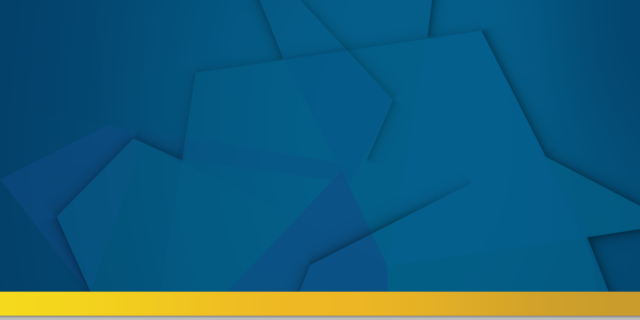
A Shadertoy shader for this background:

```glsl
// Overlapping translucent blue paper panels with soft creases, above a gold
// band on a grey strip. Panels are convex quads given by half-planes; each
// crease is a one-sided shadow that fades away from a line segment.

// Signed distance to the line a-b, positive on its left side
float leftOf(vec2 p, vec2 a, vec2 b) {
    vec2 along = normalize(b - a);
    return dot(p - a, vec2(-along.y, along.x));
}

// Coverage of a convex quad with counter-clockwise corners
float quad(vec2 p, vec2 a, vec2 b, vec2 c, vec2 d) {
    float inside = min(min(leftOf(p, a, b), leftOf(p, b, c)),
                       min(leftOf(p, c, d), leftOf(p, d, a)));
    float px = 1.0 / iResolution.y;
    return smoothstep(-px, px, inside);
}

// Light left after a shadow cast to the left of segment a-b
float crease(vec2 p, vec2 a, vec2 b, float strength) {
    float side = leftOf(p, a, b);
    float len = length(b - a);
    float t = dot(p - a, b - a) / len;
    float ends = smoothstep(-0.01, 0.01, t) * smoothstep(-0.01, 0.01, len - t);
    float px = 1.0 / iResolution.y;
    float falloff = exp(-max(side, 0.0) / 0.016) * smoothstep(-px, px, side);
    return 1.0 - strength * ends * falloff;
}

vec3 panels(vec2 p) {
    vec3 teal = vec3(0.01, 0.37, 0.52);
    vec3 azure = vec3(0.02, 0.38, 0.58);
    vec3 violet = vec3(0.06, 0.29, 0.52);
    vec3 navy = vec3(0.01, 0.25, 0.41);

    // Glow right of the centre, darker towards the sides
    float reach = length((p - vec2(1.25, 0.6)) * vec2(1.0, 0.7));
    vec3 col = mix(vec3(0.015, 0.37, 0.54), navy, smoothstep(0.2, 1.4, reach));
    col = mix(col, navy, 0.65 * smoothstep(1.55, 2.05, p.x) * smoothstep(0.2, 0.9, p.y));

    // Left panels
    col = mix(col, navy, 0.12 * quad(p, vec2(-0.01, 0.67), vec2(0.34, 0.61), vec2(0.29, 1.01), vec2(-0.01, 1.01)));
    col = mix(col, violet, 0.55 * quad(p, vec2(0.0, 0.44), vec2(0.28, 0.08), vec2(0.45, 0.56), vec2(0.34, 0.61)));
    col = mix(col, teal, 0.45 * quad(p, vec2(0.177, 0.323), vec2(0.286, 0.08), vec2(1.4, 0.08), vec2(0.417, 0.568)));

    // Central panels
    col = mix(col, teal, 0.3 * quad(p, vec2(0.612, 0.773), vec2(0.5, 0.08), vec2(1.906, 0.08), vec2(1.505, 0.904)));
    col = mix(col, violet, 0.25 * quad(p, vec2(0.34, 0.61), vec2(0.568, 0.5), vec2(1.09, 0.43), vec2(1.07, 0.49)));
    col = mix(col, vec3(0.02, 0.34, 0.53), 0.55 * quad(p, vec2(0.885, 0.818), vec2(1.09, 0.42), vec2(1.229, 0.688), vec2(1.07, 0.855)));
    col = mix(col, azure, 0.35 * quad(p, vec2(1.336, 0.885), vec2(1.211, 0.17), vec2(1.836, 0.258), vec2(1.505, 0.904)));
    col = mix(col, teal, 0.4 * quad(p, vec2(0.95, 0.08), vec2(1.87, 0.08), vec2(1.836, 0.258), vec2(1.211, 0.17)));
    col = mix(col, violet, 0.6 * quad(p, vec2(0.703, 0.08), vec2(1.211, 0.08), vec2(1.211, 0.167), vec2(1.068, 0.466)));

    // Right panels
    col = mix(col, teal, 0.65 * quad(p, vec2(1.706, 0.51), vec2(1.836, 0.258), vec2(2.01, 0.284), vec2(2.01, 0.352)));
    col = mix(col, navy, 0.45 * quad(p, vec2(1.836, 0.258), vec2(1.906, 0.08), vec2(2.01, 0.08), vec2(2.01, 0.286)));

    // Creases at the top
    float light = crease(p, vec2(0.885, 0.818), vec2(0.807, 1.01), 0.26);
    light *= crease(p, vec2(0.938, 1.0), vec2(1.229, 0.688), 0.17);
    light *= crease(p, vec2(1.229, 0.688), vec2(1.146, 0.5), 0.2);
    light *= crease(p, vec2(1.352, 1.01), vec2(1.336, 0.885), 0.35);
    light *= crease(p, vec2(0.612, 0.773), vec2(1.505, 0.904), 0.12);

    // Creases on the right
    light *= crease(p, vec2(1.505, 0.904), vec2(1.706, 0.51), 0.36);
    light *= crease(p, vec2(1.706, 0.51), vec2(2.01, 0.352), 0.34);
    light *= crease(p, vec2(2.01, 0.286), vec2(1.836, 0.258), 0.38);
    light *= crease(p, vec2(1.836, 0.258), vec2(1.906, 0.08), 0.34);

    // Creases on the left and in the middle
    light *= crease(p, vec2(0.568, 0.5), vec2(0.612, 0.773), 0.13);
    light *= crease(p, vec2(0.417, 0.568), vec2(0.568, 0.5), 0.28);
    light *= crease(p, vec2(0.177, 0.323), vec2(0.417, 0.568), 0.22);
    light *= crease(p, vec2(0.286, 0.08), vec2(0.177, 0.323), 0.32);
    float fade = 1.0 - smoothstep(1.2, 1.47, p.x);
    light *= crease(p, vec2(0.969, 0.172), vec2(1.471, 0.427), 0.12 + 0.22 * fade);
    light *= crease(p, vec2(0.932, 0.08), vec2(0.969, 0.172), 0.26);
    return col * light;
}

void mainImage(out vec4 fragColor, in vec2 fragCoord) {
    vec2 uv = fragCoord / iResolution.xy;
    vec2 p = uv * vec2(2.0, 1.0);
    float px = 1.0 / iResolution.y;
    vec3 col = panels(p);

    // Gold band, yellow at the left and ochre at the right
    vec3 gold = mix(vec3(0.96, 0.85, 0.11), vec3(0.93, 0.72, 0.14), smoothstep(0.0, 0.5, uv.x));
    gold = mix(gold, vec3(0.79, 0.61, 0.17), smoothstep(0.5, 1.0, uv.x));
    col = mix(gold, col, smoothstep(-px, px, p.y - 0.0885));

    // Grey strip, shaded under the band
    vec3 grey = vec3(0.74) - 0.2 * smoothstep(0.004, 0.014, p.y);
    col = mix(grey, col, smoothstep(-px, px, p.y - 0.0135));

    fragColor = vec4(col, 1.0);
}
```
